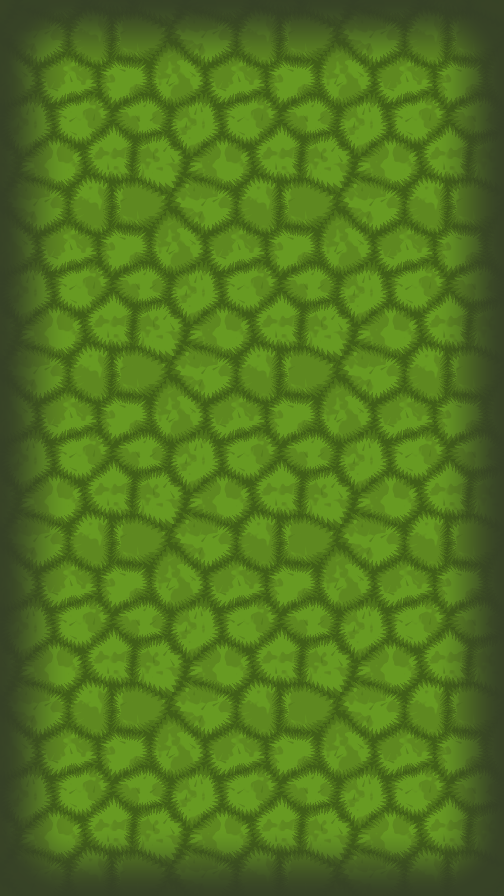
This texture is drawn by a Shadertoy shader. Its source:

```glsl
// Tufted grass seen from above, as a repeating tile of rounded clumps.
// Clumps are jittered Voronoi cells with blade-toothed rims, mottled inside
// and flecked with short strokes; a dark frame fades in at the canvas edge.
#define ROWS 12.0
#define CELL vec2(4.0 / 3.0, 1.0)
#define TILE_CELLS vec2(3.0, 4.0)
#define JITTER 0.56
#define BLADES 40.0
#define BLADE_LENGTH 0.16
#define FRAME_WIDTH 0.14
#define GAP_COLOR vec3(0.275, 0.400, 0.100)
#define RIM_COLOR vec3(0.325, 0.475, 0.110)
#define BODY_COLOR vec3(0.370, 0.535, 0.125)
#define BRIGHT_COLOR vec3(0.405, 0.605, 0.135)
#define FRAME_COLOR vec3(0.210, 0.250, 0.150)

float hash(vec2 p) {
    return fract(sin(dot(p, vec2(127.1, 311.7))) * 43758.5453);
}

float noise(vec2 p) {
    vec2 i = floor(p), f = fract(p);
    f = f * f * (3.0 - 2.0 * f);
    return mix(mix(hash(i), hash(i + vec2(1, 0)), f.x),
               mix(hash(i + vec2(0, 1)), hash(i + vec2(1, 1)), f.x), f.y);
}

// Clump centre of a cell, the same in every tile
vec2 clumpCenter(vec2 cell) {
    vec2 id = mod(cell, TILE_CELLS);
    vec2 shift = vec2(hash(id + 3.1), hash(id + 8.7)) - 0.5;
    float stagger = 0.5 * mod(id.y, 2.0);
    return (cell + 0.5 + JITTER * shift + vec2(stagger, 0.0)) * CELL;
}

// Length of the pointed blade at a given angle around a clump
float blade(float angle, float count, float seed) {
    float x = angle / 6.2831853 * count;
    float id = mod(floor(x), count);
    float point = 1.0 - abs(2.0 * fract(x) - 1.0);
    return point * mix(0.4, 1.0, hash(vec2(id, seed)));
}

// Coverage of tapered, leaning strokes scattered on a wrapped grid
float strokes(vec2 p, float density, float seed, float chance, float aa) {
    vec2 g = p * density, base = floor(g);
    float cover = 0.0;
    for (int y = -1; y <= 1; y++)
    for (int x = -1; x <= 1; x++) {
        vec2 cell = base + vec2(x, y);
        vec2 id = mod(cell, 4.0 * density) + seed;
        vec2 root = cell + vec2(hash(id), hash(id + 5.3));
        float lean = (hash(id + 9.2) - 0.5) * 2.6;
        vec2 dir = vec2(sin(lean), cos(lean));
        vec2 d = (g - root) / density;
        float t = clamp(dot(d, dir) / 0.17, 0.0, 1.0);
        float dist = length(d - dir * t * 0.17) - 0.024 * (1.0 - t);
        float shown = step(hash(id + 13.7), chance);
        cover = max(cover, shown * (1.0 - smoothstep(-aa, aa, dist)));
    }
    return cover;
}

void mainImage(out vec4 fragColor, in vec2 fragCoord) {
    vec2 uv = fragCoord / iResolution.x;
    vec2 p = uv * ROWS;
    float aa = 0.6 * ROWS / iResolution.x;

    // Nearest clump
    vec2 base = floor(p / CELL), home = base, toHome = vec2(9.0);
    for (int y = -2; y <= 2; y++)
    for (int x = -2; x <= 2; x++) {
        vec2 cell = base + vec2(x, y);
        vec2 d = clumpCenter(cell) - p;
        if (dot(d, d) < dot(toHome, toHome)) { toHome = d; home = cell; }
    }

    // Rounded distance to the border with its neighbours
    float sum = 0.0;
    for (int y = -2; y <= 2; y++)
    for (int x = -2; x <= 2; x++) {
        if (x == 0 && y == 0) continue;
        vec2 d = clumpCenter(home + vec2(x, y)) - p;
        float border = dot(0.5 * (toHome + d), normalize(d - toHome));
        sum += exp(-14.0 * border);
    }
    float edge = -log(sum) / 14.0;

    // Toothed layers, with blades swept slightly sideways
    vec2 id = mod(home, TILE_CELLS);
    float seed = id.x + 7.0 * id.y;
    float angle = atan(-toHome.y, -toHome.x) + 3.1415927;
    angle += 0.35 * (hash(id + 2.4) - 0.5) + 0.3 * edge;
    float rough = 0.10 * (noise(toHome * 4.0 + seed * 11.0) - 0.5);
    float rim = edge + rough - 0.09 + BLADE_LENGTH * blade(angle, BLADES, seed);
    float body = edge + rough - 0.18 + BLADE_LENGTH * blade(angle + 0.08, BLADES - 6.0, seed + 40.0);
    float mottle = noise(toHome * 3.2 + seed * 17.0) * 0.7
                 + noise(toHome * 9.0 + seed * 5.0) * 0.3;

    vec2 wrapped = mod(p, 4.0);
    vec3 inside = mix(BRIGHT_COLOR, BODY_COLOR, smoothstep(0.46, 0.54, mottle));
    vec3 color = mix(GAP_COLOR, RIM_COLOR, 0.6 * strokes(wrapped, 5.0, 60.0, 0.6, aa));
    color = mix(color, RIM_COLOR, smoothstep(-aa, aa, rim));
    color = mix(color, inside, smoothstep(-aa, aa, body));
    color = mix(color, BRIGHT_COLOR, 0.5 * strokes(wrapped, 4.0, 20.0, 0.4, aa) * smoothstep(0.05, 0.15, edge));
    color = mix(color, RIM_COLOR, 0.75 * strokes(wrapped, 3.0, 90.0, 0.35, aa) * smoothstep(0.15, 0.25, edge));
    color *= mix(0.93, 1.0, smoothstep(0.0, 0.22, edge));

    // Dark frame with rounded corners
    vec2 halfSize = 0.5 * iResolution.xy / iResolution.x;
    vec2 inner = abs(uv - halfSize) - halfSize + FRAME_WIDTH;
    float depth = FRAME_WIDTH - length(max(inner, 0.0));
    color = mix(FRAME_COLOR, color, 0.04 + 0.96 * smoothstep(0.0, FRAME_WIDTH, depth));

    fragColor = vec4(color, 1.0);
}
```
